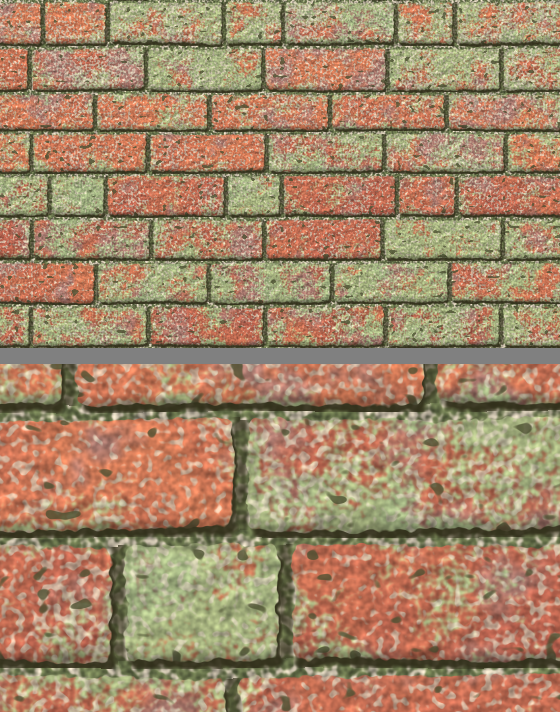
Top: the whole. Bottom: its middle third, enlarged.
Write a Shadertoy shader that draws this texture.

```glsl
// Weathered brick wall: eight courses, every fourth alternating long and short bricks.
// Each brick is a ragged rounded box; gradient noise adds lichen, pale bloom, pits and
// relief, while an offset copy of the box casts a shadow into the mossy mortar.

const float COURSES = 8.0;          // all lengths below are in course heights
const float STRETCHER_PITCH = 2.72;
const float MIXED_PITCH = 2.025;    // mean pitch where short bricks alternate
const float MIXED_SHIFT = 0.685;    // pulls odd joints left to make short bricks
const float JOINT_JITTER = 0.16;
const vec2  MORTAR = vec2(0.115, 0.125);
const float CORNER = 0.07;
const float RAGGED = 0.055;
const vec2  SHADOW_OFFSET = vec2(0.035, 0.065);

const vec3 ORANGE = vec3(0.82, 0.48, 0.34);
const vec3 RED    = vec3(0.70, 0.37, 0.30);
const vec3 MAUVE  = vec3(0.67, 0.48, 0.44);
const vec3 LICHEN = vec3(0.62, 0.72, 0.51);
const vec3 OLIVE  = vec3(0.47, 0.52, 0.34);
const vec3 BLOOM  = vec3(0.80, 0.76, 0.68);
const vec3 SHADE  = vec3(0.19, 0.18, 0.10);

float hash(vec2 p) {
    vec3 h = fract(p.xyx * vec3(0.1031, 0.1030, 0.0973));
    h += dot(h, h.yzx + 33.33);
    return fract((h.x + h.y) * h.z);
}

float cornerSlope(vec2 cell, vec2 corner, vec2 f) {
    float angle = 6.2832 * hash(cell + corner);
    return dot(vec2(cos(angle), sin(angle)), f - corner);
}

// Gradient noise, roughly -0.7 to 0.7
float noise(vec2 p) {
    vec2 i = floor(p), f = fract(p);
    vec2 w = f * f * f * (f * (f * 6.0 - 15.0) + 10.0);
    float low  = mix(cornerSlope(i, vec2(0, 0), f), cornerSlope(i, vec2(1, 0), f), w.x);
    float high = mix(cornerSlope(i, vec2(0, 1), f), cornerSlope(i, vec2(1, 1), f), w.x);
    return mix(low, high, w.y);
}

float fbm(vec2 p) {
    float sum = 0.0, amp = 0.6;
    for (int i = 0; i < 4; i++) {
        sum += amp * noise(p);
        p = mat2(1.6, 1.2, -1.2, 1.6) * p + 5.7;
        amp *= 0.55;
    }
    return sum;
}

// Horizontal position of vertical joint j in a course
float jointX(float course, float j) {
    float phase = mod(course, 4.0);
    float jitter = JOINT_JITTER * (hash(vec2(j + 31.0, course + 57.0)) - 0.5);
    if (phase < 0.5) return 1.07 + j * MIXED_PITCH - MIXED_SHIFT * mod(j, 2.0) + jitter;
    return (abs(phase - 2.0) < 0.5 ? 2.14 : 0.70) + j * STRETCHER_PITCH + jitter;
}

float roundedBox(vec2 p, vec2 halfSize) {
    vec2 q = abs(p) - halfSize + CORNER;
    return length(max(q, 0.0)) + min(max(q.x, q.y), 0.0) - CORNER;
}

void mainImage(out vec4 fragColor, in vec2 fragCoord) {
    float pixel = COURSES / iResolution.y;
    vec2 p = vec2(fragCoord.x, iResolution.y - fragCoord.y) * pixel;

    // Uneven course heights and slightly wavy beds
    vec2 bed = p;
    bed.y -= 0.13 * exp(-1.2 * (p.y - 1.9) * (p.y - 1.9));
    bed.y += 0.04 * noise(p * vec2(0.5, 0.8) + 3.0);

    // Find the brick around this point
    float course = floor(bed.y);
    float pitch = mod(course, 4.0) < 0.5 ? MIXED_PITCH : STRETCHER_PITCH;
    float guess = floor((bed.x - jointX(course, 0.0)) / pitch);
    float left = 0.0, right = 1.0, index = guess;
    for (float k = -1.0; k <= 2.0; k++) {
        float a = jointX(course, guess + k), b = jointX(course, guess + k + 1.0);
        if (bed.x >= a && bed.x < b) { left = a; right = b; index = guess + k; }
    }
    vec2 id = vec2(index + 20.0, course + 20.0);
    vec2 local = bed - vec2(0.5 * (left + right), course + 0.5);
    vec2 halfSize = 0.5 * (vec2(right - left, 1.0) - MORTAR);
    local.y += 0.025 * (hash(id + 9.0) - 0.5) * local.x;
    float ragged = RAGGED * (fbm(p * 3.5) + 0.5 * noise(p * 13.0));
    float d = roundedBox(local, halfSize) + ragged;
    float shadowD = roundedBox(local - SHADOW_OFFSET, halfSize) + ragged;

    // Fired clay: tone varies by brick and in soft patches, redder lower down
    vec2 q = p + 7.3 * id;
    float grain = noise(p * 21.0), coarse = noise(p * 10.0 + 40.0);
    float patches = fbm(q * 0.9);
    float depth = clamp(p.y / COURSES, 0.0, 1.0);
    vec3 clay = mix(ORANGE, RED, clamp(hash(id) * 0.7 + 0.5 * depth - 0.15 + patches, 0.0, 1.0));
    clay = mix(clay, MAUVE, smoothstep(0.0, 0.35, fbm(q * 1.3 + 12.0) + 0.35 * (hash(id + 3.0) - 0.4)));

    // Lichen and pale bloom, broken into speckles
    float rim = smoothstep(-0.16, 0.0, d);
    float cover = 0.62 * (hash(id + 5.0) - 0.56) + 0.14 * rim;
    float growth = cover + 0.8 * fbm(q * 1.4 + 4.0) + 0.25 * coarse + 0.3 * grain;
    vec3 brick = mix(clay, LICHEN, 0.88 * smoothstep(-0.10, 0.24, growth));
    float bloom = noise(p * 17.0 + 80.0) + 0.5 * coarse + 0.5 * patches + 0.18 * (0.5 - depth);
    brick = mix(brick, BLOOM, 0.72 * smoothstep(0.0, 0.36, bloom));

    // Relief lit from above, pits and worn lower edges
    float relief = fbm(p * 5.0) - fbm(p * 5.0 - vec2(0.12, 0.25));
    brick *= 1.0 + 0.5 * relief + 0.28 * grain;
    float pits = noise(q * vec2(6.0, 9.0)) + 0.5 * fbm(q * 1.8 + 30.0);
    brick = mix(brick, mix(SHADE, OLIVE, 0.4), 0.8 * smoothstep(0.36, 0.48, pits));
    brick *= 1.0 - 0.3 * rim * smoothstep(0.25, 0.45, local.y);

    // Mossy mortar, darkest under bricks and in upright joints
    vec3 mortar = mix(OLIVE, BLOOM, smoothstep(0.0, 0.5, coarse + 0.5 * grain + 0.15));
    mortar *= 0.88 + 0.5 * grain + 0.4 * relief;
    float upright = smoothstep(-0.02, 0.03, abs(local.x) - halfSize.x) * step(abs(local.y), halfSize.y);
    float shadow = 1.0 - smoothstep(-0.03, 0.03, shadowD);
    shadow = max(shadow, upright * (0.55 + 0.6 * coarse));
    mortar = mix(mortar, SHADE, clamp(0.92 * shadow, 0.0, 1.0));

    float face = 1.0 - smoothstep(-pixel, pixel, d);
    fragColor = vec4(clamp(mix(mortar, brick, face), 0.0, 1.0), 1.0);
}
```
